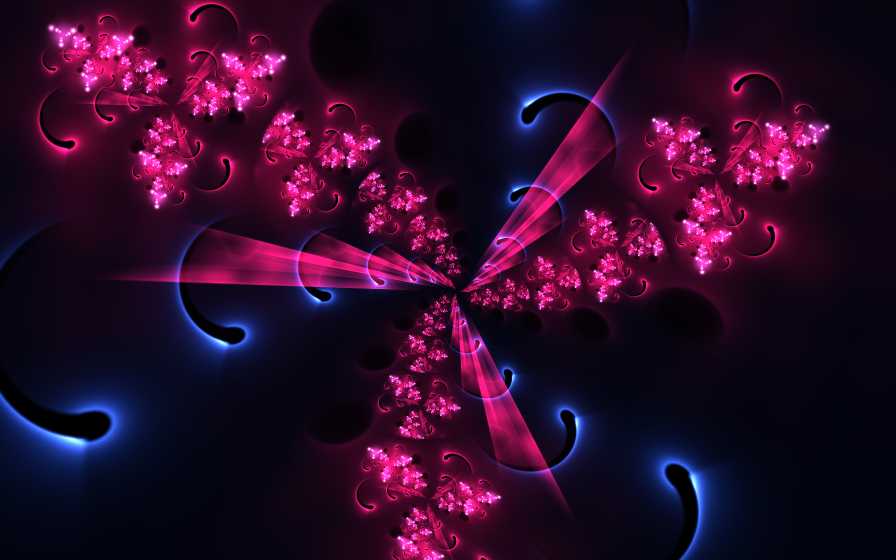
Give the GLSL for this background, as a WebGL 2 fragment shader.

```glsl
#version 300 es
precision highp float;
// A self-similar three-armed spiral of glowing clusters, beams and hooked curls.
// Each step of the spiral turns and shrinks one frame; the nearest cluster is then
// magnified and holds the same spiral again, over four depths.
#define CENTER vec2(0.017, -0.021)
#define UNIT 0.606
#define SHRINK 0.835
#define TURN 2.147
#define NEST 0.28
#define INNER_NEST 0.38
#define NAVY vec3(0.006, 0.016, 0.058)
#define BLUE vec3(0.09, 0.30, 0.95)
#define MAROON vec3(0.27, 0.008, 0.085)
#define ROSE vec3(0.92, 0.08, 0.40)
#define ORCHID vec3(0.95, 0.32, 0.88)

uniform vec2 u_resolution;
out vec4 outColor;

const vec2 CLUSTER = vec2(-0.839, 0.545);
const vec2 BEAM_AXIS = vec2(-0.9994, 0.035);
const vec2 HOOK = vec2(-1.07, -0.15);
const vec2 LOBE = vec2(-0.32, 0.72);
const float HOOK_END = 4.64;
const float HOOK_RADIUS = 0.29;

mat2 rotation(float a) {
    float c = cos(a), s = sin(a);
    return mat2(c, s, -s, c);
}
vec2 gradientAt(vec2 cell) {
    float h = fract(sin(dot(cell, vec2(127.1, 311.7))) * 43758.5);
    return vec2(cos(h * 6.2832), sin(h * 6.2832));
}
float gradientNoise(vec2 p) {
    vec2 i = floor(p), f = fract(p), e = vec2(1.0, 0.0);
    vec2 w = f * f * f * (f * (f * 6.0 - 15.0) + 10.0);
    float low = mix(dot(gradientAt(i), f), dot(gradientAt(i + e), f - e), w.x);
    float high = mix(dot(gradientAt(i + e.yx), f - e.yx), dot(gradientAt(i + 1.0), f - 1.0), w.x);
    return mix(low, high, w.y);
}
// Wedge of light from the spiral centre, mottled, with folds and bright edges
float beam(vec2 q) {
    float along = dot(q, BEAM_AXIS);
    if (along < 0.08 || along > 1.2) return 0.0;
    float u = dot(q, vec2(BEAM_AXIS.y, -BEAM_AXIS.x)) / (0.22 * along);
    if (u < -0.05 || u > 1.05) return 0.0;
    float reach = mix(1.13, 0.84, smoothstep(0.0, 0.4, u));
    float body = smoothstep(-0.02, 0.02, u) * (1.0 - smoothstep(0.98, 1.02, u));
    body *= smoothstep(0.08, 0.25, along) * (1.0 - smoothstep(reach * 0.65, reach, along));
    float mottle = 0.6 * gradientNoise(q * 10.0) + 0.25 * gradientNoise(vec2(along * 3.0, u * 4.0));
    float filament = 0.2 * exp(-abs(gradientNoise(q * 5.0 + 7.0)) * 30.0);
    float fold = 0.2 * smoothstep(0.0, 0.03, u + 0.4 * along - 0.55) - 0.15 * smoothstep(0.0, 0.03, u - 0.3 * along - 0.4);
    float rim = exp(-abs(u) * 28.0) + 0.7 * exp(-abs(u - 1.0) * 28.0);
    return body * (0.58 + mottle + filament + fold + 0.5 * rim);
}
// Spiral hook ending in a round tip: x = glow of its rim, y = dark inside
vec2 hook(vec2 q) {
    vec2 h = q - HOOK;
    float t = mod(HOOK_END - atan(h.y, h.x), 6.2832);
    float d = length(h) - HOOK_RADIUS - 0.03 * t;
    float arc = smoothstep(0.0, 0.1, t) * (1.0 - smoothstep(1.5, 3.2, t));
    float width = 0.075 * exp(-0.6 * t);
    float outside = smoothstep(-0.012, 0.004, d);
    float glow = arc * outside * exp(-0.35 * t) * (0.9 * exp(-abs(d) * 60.0) + 0.3 * exp(-abs(d) * 11.0));
    float dark = arc * (1.0 - outside) * smoothstep(-width - 0.02, -width, d);
    vec2 tip = HOOK + (HOOK_RADIUS - 0.04) * vec2(cos(HOOK_END), sin(HOOK_END));
    float b = length(rotation(-0.4) * (q - tip) * vec2(0.8, 1.15)) - 0.05;
    float beyond = smoothstep(-0.01, 0.01, b);
    glow += beyond * (1.0 - dark) * (0.7 * exp(-abs(b) * 45.0) + 0.4 * exp(-abs(b) * 12.0));
    return vec2(glow, max(dark, 1.0 - beyond));
}
// Slight bend of the lower arm and of the curls beside it
vec2 bend(vec2 p) {
    vec2 dir = p / max(length(p), 0.0001);
    float curls = pow(max(dot(dir, vec2(0.68, -0.73)), 0.0), 4.0);
    float arm = pow(max(dot(dir, vec2(-0.3, -0.95)), 0.0), 6.0);
    return rotation(-0.11 * curls) * p * (1.0 - 0.05 * curls + 0.15 * arm);
}
vec3 scene(vec2 p) {
    vec2 w = bend(p / UNIT);
    vec3 color = NAVY;
    float fade = 1.0;
    mat2 stepFrame = rotation(TURN) / SHRINK;
    for (int depth = 0; depth < 4; depth++) {
        vec2 q = w, nearest = w;
        float best = 100.0, second = 100.0, light = 0.0, rim = 0.0, fringe = 0.0, shade = 1.0;
        int count = depth == 0 ? 18 : 9;
        for (int n = 0; n < count; n++) {
            float d = length(q - CLUSTER);
            if (d < best) { second = best; best = d; nearest = q; }
            else second = min(second, d);
            if (depth < 3 && dot(q, q) < 6.0) {
                vec2 curl = hook(q), l = q - LOBE;
                float lobe = length(l * vec2(1.1, 0.9)) - 0.13 - 0.03 * l.y;
                light += beam(q);
                rim += curl.x;
                fringe += smoothstep(-0.01, 0.01, lobe) * exp(-abs(lobe) * 25.0) * smoothstep(0.1, -0.15, l.x);
                shade *= (1.0 - 0.95 * curl.y) * (0.4 + 0.6 * smoothstep(-0.03 - 0.4 * max(l.x + 0.1, 0.0), 0.01, lobe));
            }
            q = stepFrame * q;
        }
        // Cluster light, hotter at each depth
        float m2 = best * best;
        vec3 heat = MAROON * (0.45 * exp(-m2 * 2.6) + 0.65 * exp(-m2 * 10.0)) * (0.9 + 1.1 * gradientNoise(p * 8.0));
        if (depth == 1) heat = ROSE * 0.75 * exp(-m2 * 9.0) * (0.8 + gradientNoise(w * 4.0));
        if (depth == 2) heat = ORCHID * 0.8 * exp(-m2 * 12.0);
        if (depth == 3) heat = ORCHID * 0.8 * exp(-m2 * 16.0) + vec3(0.9) * exp(-m2 * 38.0);
        color *= mix(1.0, shade, fade);
        color += fade * (heat * shade + ROSE * min(light, 1.25) * (depth == 0 ? 0.9 : 0.6));
        vec3 edge = depth == 0 ? BLUE * rim + vec3(0.2) * rim * rim : ROSE * 1.4 * rim;
        color += fade * (min(edge, 1.1) + ROSE * fringe * (depth == 0 ? 0.16 : 0.3));
        // Enter the nearest cluster
        w = (nearest - CLUSTER) / (depth == 0 ? NEST : INNER_NEST);
        fade *= (1.0 - smoothstep(1.2, 2.2, length(w))) * smoothstep(0.0, 0.05, second - best);
    }
    return color;
}
void main() {
    vec3 sum = vec3(0.0);
    for (int i = 0; i < 4; i++) {
        vec2 jitter = vec2(i % 2, i / 2) * 0.5 - 0.25;
        vec2 p = (gl_FragCoord.xy + jitter - 0.5 * u_resolution) / u_resolution.y - CENTER;
        sum += min(scene(p), 1.0);
    }
    outColor = vec4(sum * 0.25, 1.0);
}
```
